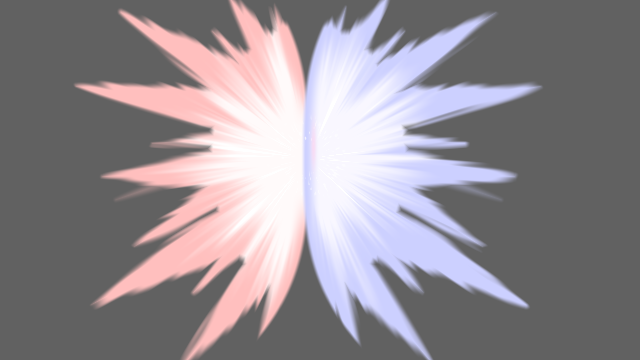
Reproduce this background procedurally as a WebGL 2 fragment shader.

```glsl
#version 300 es
precision highp float;
// Two mirrored feathery bursts, rose on the left and lavender on the right.
// Each half joins tapered spikes to an oval body, cut by a curved seam;
// angular noise frays the outline and streaks the white glow with rays.

uniform vec2 u_resolution;
out vec4 fragColor;

// Lengths are in canvas heights, measured from the centre of the burst.
const vec2 CENTRE = vec2(-0.032, 0.560);   // x from mid canvas, y from bottom
const vec3 BACKDROP = vec3(0.38);
const vec3 ROSE = vec3(1.0, 0.75, 0.745);
const vec3 ROSE_GLOW = vec3(1.0, 0.98, 0.98);
const vec3 LAVENDER = vec3(0.80, 0.815, 1.0);
const vec3 LAVENDER_GLOW = vec3(0.975, 0.97, 1.0);
const vec2 BODY = vec2(0.275, 0.385);
const float SOFT = 0.011;
const float SEAM_CURVE = 1.13;
const float OVERLAP = 0.014;
const float FRAY = 0.018;
const vec2 GLOW_RANGE = vec2(0.15, 0.38);

// Spike tip (x, y) and half width; AIM is the height where its axis meets x = 0.
const int SPIKES = 13;
const vec3 SPIKE[SPIKES] = vec3[](
    vec3(0.225, 0.455, 0.046), vec3(0.104, 0.420, 0.028), vec3(0.520, 0.405, 0.055),
    vec3(0.645, 0.200, 0.054), vec3(0.266, 0.352, 0.030), vec3(0.433, 0.042, 0.024),
    vec3(0.572, -0.051, 0.055), vec3(0.483, -0.245, 0.042), vec3(0.604, -0.407, 0.062),
    vec3(0.319, -0.372, 0.035), vec3(0.345, -0.570, 0.050), vec3(0.152, -0.570, 0.038),
    vec3(0.085, -0.475, 0.028));
const float AIM[SPIKES] = float[](
    0.12, 0.09, 0.086, 0.10, 0.10, 0.067, -0.014, 0.07, -0.08, -0.04, -0.16, -0.14, -0.14);
const vec3 WISP = vec3(0.535, -0.115, 0.022);
const float WISP_ALPHA = 0.35;

float hash(vec2 p) {
    p = fract(p * vec2(0.1031, 0.1130));
    p += dot(p, p.yx + 33.33);
    return fract((p.x + p.y) * p.x * 17.0);
}

float noise(vec2 p) {
    vec2 cell = floor(p), f = fract(p);
    f = f * f * (3.0 - 2.0 * f);
    return mix(mix(hash(cell), hash(cell + vec2(1, 0)), f.x),
               mix(hash(cell + vec2(0, 1)), hash(cell + vec2(1, 1)), f.x), f.y);
}

// Depth inside a spike that widens from its tip towards the axis x = 0.
float spikeDepth(vec2 q, vec3 spike, float aim) {
    vec2 axis = vec2(0.0, aim) - spike.xy;
    vec2 rel = q - spike.xy;
    float s = clamp(dot(rel, axis) / dot(axis, axis), 0.0, 1.0);
    float halfWidth = spike.z * pow(min(s / 0.55, 1.0), 0.8);
    return halfWidth - length(rel - axis * s);
}

float cover(float depth) {
    return smoothstep(-SOFT, SOFT, depth);
}

// One half of the burst, spreading towards +x: colour and opacity.
vec4 halfBurst(vec2 q, vec3 tint, vec3 glow, float overlap, float seed) {
    float r = length(q);
    float angle = atan(q.y, q.x) + 4.0;
    float broad = noise(vec2(angle * 13.0 + seed, r * 4.0));
    float fine = noise(vec2(angle * 42.0 + seed, r * 7.0));
    float seam = q.x + overlap - SEAM_CURVE * pow(abs(q.y), 3.0);

    // Outline
    float depth = (1.0 - length(q / BODY)) * BODY.x;
    for (int i = 0; i < SPIKES; i++)
        depth = max(depth, spikeDepth(q, SPIKE[i], AIM[i]));
    depth += FRAY * (fine - 0.5) * smoothstep(0.2, 0.4, r);
    float alpha = max(cover(depth), WISP_ALPHA * cover(spikeDepth(q, WISP, 0.07)));
    alpha *= smoothstep(-0.007, 0.007, seam);

    // White glow broken into rays, tinted again along the seam
    float rays = (0.65 * broad + 0.35 * fine - 0.5) * smoothstep(0.02, 0.18, r);
    float heat = 1.0 - smoothstep(GLOW_RANGE.x, GLOW_RANGE.y,
                                  length(q * vec2(1.0, 0.9)) + 0.26 * rays);
    float rim = overlap > 0.0 ? 1.0 : smoothstep(0.08, 0.25, abs(q.y));
    heat *= mix(1.0, smoothstep(0.004, 0.045, seam), rim);
    vec3 colour = mix(tint, glow, heat);

    // Thin bright streaks and short sparks close to the core
    float streak = smoothstep(0.68, 0.95, noise(vec2(angle * 24.0 + seed, r * 2.5)));
    colour += 0.10 * streak * smoothstep(0.42, 0.15, r) * smoothstep(0.03, 0.08, seam);
    float spark = smoothstep(0.7, 0.9, noise(vec2(angle * 22.0, r * 70.0 + seed)));
    float ring = smoothstep(0.03, 0.06, r) * smoothstep(0.13, 0.08, r);
    colour = mix(colour, vec3(1.0), 0.7 * spark * ring);
    return vec4(min(colour, 1.0), alpha);
}

void main() {
    vec2 p = (gl_FragCoord.xy - 0.5 * u_resolution * vec2(1.0, 0.0)) / u_resolution.y - CENTRE;
    vec4 left = halfBurst(vec2(-p.x, p.y), ROSE, ROSE_GLOW, 0.0, 3.0);
    vec4 right = halfBurst(p, LAVENDER, LAVENDER_GLOW, OVERLAP, 57.0);

    // Faint rose reflection just right of the seam
    vec2 blush = (p - vec2(0.014, 0.035)) / vec2(0.007, 0.06);
    right.rgb = mix(right.rgb, vec3(1.0, 0.84, 0.94), 0.7 * exp(-dot(blush, blush)));

    vec3 colour = mix(BACKDROP, left.rgb, left.a);
    colour = mix(colour, right.rgb, right.a);
    fragColor = vec4(colour, 1.0);
}
```
